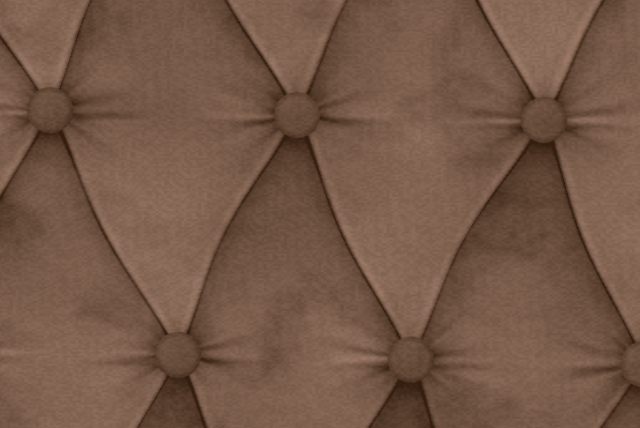
A WebGL 1 fragment shader for this texture:

```glsl
precision highp float;
// Deep-buttoned brown velvet: a gently skewed lattice of covered buttons joined
// by bowed diagonal seams. Lattice axes a and b run across the two seam families,
// so each unit square of (a, b) is one padded diamond with a button per corner.

uniform vec2 u_resolution;

const float PI = 3.14159265;
const float ROW_STEP = 0.566;
const float BUTTON_RADIUS = 0.054;
const vec3 SHADOW_BROWN = vec3(0.24, 0.15, 0.09);
const vec3 LIGHT_BROWN = vec3(0.59, 0.46, 0.39);

float hash(vec2 p) {
  return fract(sin(dot(p, vec2(127.1, 311.7))) * 43758.5453);
}

float noise(vec2 p) {
  vec2 i = floor(p);
  vec2 f = fract(p);
  f = f * f * (3.0 - 2.0 * f);
  float low = mix(hash(i), hash(i + vec2(1.0, 0.0)), f.x);
  float high = mix(hash(i + vec2(0.0, 1.0)), hash(i + 1.0), f.x);
  return mix(low, high, f.y);
}

float fbm(vec2 p) {
  float sum = 0.0;
  float weight = 0.5;
  for (int i = 0; i < 4; i++) {
    sum += weight * noise(p);
    p = p * 2.1 + 7.3;
    weight *= 0.5;
  }
  return sum;
}

float bell(float x, float width) {
  return exp(-x * x / (width * width));
}

// Rows tilt slightly and their button spacing widens upward.
float rowOrigin(float row) { return 0.117 - 0.027 * row; }
float rowSpacing(float row) { return 0.577 + 0.033 * row; }

// Canvas position to seam coordinates (a, b); seams bow left between rows.
vec2 toLattice(vec2 p) {
  float row = (p.y - 0.745 + 0.02 * p.x) / ROW_STEP;
  float column = (p.x - rowOrigin(row)) / rowSpacing(row);
  float bow = sin(PI * row);
  column += 0.05 * bow * bow;
  return vec2(column + 0.5 * row, column - 0.5 * row);
}

vec2 buttonCenter(vec2 corner) {
  float row = corner.x - corner.y;
  float x = rowOrigin(row) + 0.5 * (corner.x + corner.y) * rowSpacing(row);
  return vec2(x, 0.745 - 0.02 * x + ROW_STEP * row);
}

// Tone change across a seam: dark groove, lit lip on the positive side
// and a soft shadow on the negative side.
float seam(float s, float depth) {
  float groove = bell(s, 0.0045) * depth;
  float lip = bell(s - 0.013, 0.008) * 0.13;
  float shade = bell(min(s, 0.0) / 0.035, 1.0) * (1.0 - smoothstep(-0.004, 0.006, s));
  return lip - groove - 0.16 * shade;
}

// Fan of horizontal tucks pulled toward a button, with one long main crease.
float pleats(vec2 d, vec2 corner, float fade) {
  float side = sign(d.x);
  float seed = hash(corner + side * 0.37) * 20.0;
  float angle = atan(d.y, abs(d.x));
  float r = length(d);
  float fan = noise(vec2(angle * 7.0 + seed, r * 5.0)) - 0.5;
  fan *= bell(angle, 0.75) * exp(-r * 5.0) * 1.3;
  float y = d.y + 0.015 + 0.018 * (noise(vec2(r * 9.0, seed)) - 0.5);
  float crease = 0.12 * bell(y - 0.012, 0.011) - 0.26 * bell(y, 0.009);
  crease *= smoothstep(0.04, 0.08, abs(d.x));
  return (fan + crease) * fade;
}

// Padded diamond: upper half turned from the light, edges sinking inward.
float cushion(vec2 cell, vec2 id) {
  vec2 arch = 4.0 * cell * (1.0 - cell);
  float swell = sqrt(max(arch.x * arch.y, 0.0));
  float tilt = cell.x - cell.y;
  return 0.64 + 0.13 * swell - 0.20 * tilt + 0.10 * (hash(id) - 0.5);
}

float buttonTone(vec2 d, vec2 p) {
  vec2 q = d / BUTTON_RADIUS;
  float rim = smoothstep(0.7, 1.0, length(q));
  float dome = 0.49 + 0.09 * dot(q, vec2(-0.5, 0.8));
  return dome - 0.22 * rim + 0.14 * (fbm(p * 28.0) - 0.5);
}

void main() {
  vec2 p = gl_FragCoord.xy / u_resolution.y;
  vec2 ab = toLattice(p);
  vec2 corner = floor(ab + 0.5);
  vec2 offset = ab - corner;
  vec2 d = p - buttonCenter(corner);
  float r = length(d);
  float fade = 1.0 - smoothstep(0.12, 0.5, max(abs(offset.x), abs(offset.y)));

  // Cushions, seams and tucks
  float tone = cushion(fract(ab), floor(ab));
  float wear = 0.7 + 0.5 * noise(p * 9.0);
  tone += seam(offset.x * 0.5, 0.50) * wear;
  tone += seam(-offset.y * 0.5, 0.32) * wear;
  tone += pleats(d, corner, fade);

  // Brushed nap: broad mottling and a few darker stroked patches
  tone += 0.32 * (fbm(p * vec2(5.0, 7.0)) - 0.47);
  float patches = smoothstep(0.53, 0.68, fbm(p * 4.2 + 11.0));
  tone -= 0.15 * patches * (0.6 + 0.8 * noise(p * vec2(45.0, 60.0)));
  tone -= 0.06 * smoothstep(0.7, 1.5, p.x);

  // Hollow around each button, then the button itself
  tone -= 0.28 * exp(-max(r - BUTTON_RADIUS, 0.0) * 38.0);
  float edge = 1.0 / u_resolution.y;
  float cover = 1.0 - smoothstep(-edge, edge, r - BUTTON_RADIUS);
  tone = mix(tone, buttonTone(d, p), cover);

  // Fine pile
  tone += 0.16 * (noise(p * vec2(150.0, 210.0)) - 0.5);
  tone = clamp(tone, -0.1, 1.12);
  gl_FragColor = vec4(mix(SHADOW_BROWN, LIGHT_BROWN, tone), 1.0);
}
```
